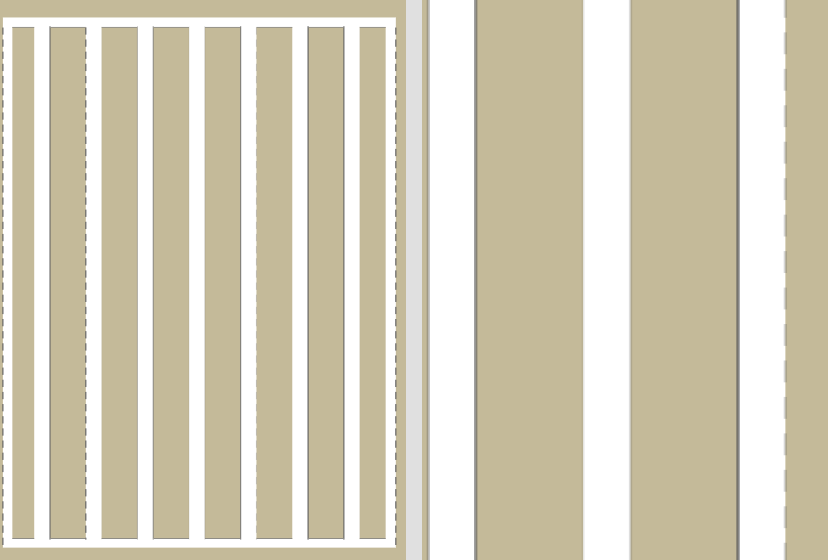
Left: the whole. Right: its middle third, enlarged.
Write a WebGL 2 fragment shader that draws this pattern.

```glsl
#version 300 es
precision highp float;

uniform vec2 u_resolution;
out vec4 outColor;

// Lengths are fractions of the canvas height
const float ASPECT = 0.7266;
const float PERIOD = 0.09237;
const float FIRST_CENTER = 0.02918;
const float SLOT_HALF = 0.03205;
const float LINE_WIDTH = 0.0020;
const float DASH_PERIOD = 0.0217;
const float DASH_FILL = 0.6;

const vec2 PANEL_MIN = vec2(0.0052, 0.0221);
const vec2 PANEL_MAX = vec2(0.7084, 0.9688);
const vec2 INNER_MIN = vec2(0.0221, 0.0384);
const vec2 INNER_MAX = vec2(0.6902, 0.9512);

const vec3 SAND = vec3(0.77, 0.73, 0.60);
const vec3 WHITE = vec3(1.0);
const vec3 INK = vec3(0.36);

// Ink strength on the left and right edge of each slot
const float LEFT_INK[8] = float[8](0.0, 0.9, 0.05, 0.6, 0.2, 0.25, 1.0, 0.05);
const float RIGHT_INK[8] = float[8](0.0, 1.0, 0.35, 0.1, 0.75, 0.0, 0.95, 0.0);

float boxDistance(vec2 p, vec2 lo, vec2 hi) {
    vec2 d = abs(p - 0.5 * (lo + hi)) - 0.5 * (hi - lo);
    return max(d.x, d.y);
}

float coverage(float dist, float pixel) {
    return clamp(0.5 - dist / pixel, 0.0, 1.0);
}

float strokeMask(float offset, float width, float pixel) {
    return coverage(abs(offset) - 0.5 * width, pixel);
}

float dashMask(float y, float top, float pixel) {
    float t = fract((top - y) / DASH_PERIOD);
    float dist = (abs(t - 0.5 * DASH_FILL) - 0.5 * DASH_FILL) * DASH_PERIOD;
    float wrapped = (1.0 - t) * DASH_PERIOD;
    return coverage(min(dist, wrapped), pixel);
}

float spanMask(float y, float lo, float hi, float pixel) {
    return coverage(max(lo - y, y - hi), pixel);
}

void main() {
    float pixel = 1.0 / u_resolution.y;
    vec2 p = gl_FragCoord.xy / u_resolution * vec2(ASPECT, 1.0);

    // White panel with evenly spaced slots
    float column = clamp(round((p.x - FIRST_CENTER) / PERIOD), 0.0, 7.0);
    int k = int(column);
    float dx = p.x - FIRST_CENTER - column * PERIOD;
    float inner = boxDistance(p, INNER_MIN, INNER_MAX);
    float slot = coverage(max(inner, abs(dx) - SLOT_HALF), pixel);
    float panel = coverage(boxDistance(p, PANEL_MIN, PANEL_MAX), pixel);
    vec3 color = mix(SAND, WHITE, panel * (1.0 - slot));

    // Slot sides: some solid, some dashed
    bool rightSide = dx > 0.0;
    float side = rightSide ? RIGHT_INK[k] : LEFT_INK[k];
    bool dashed = rightSide ? k == 1 : k == 5;
    float dash = dashMask(p.y, INNER_MAX.y, pixel);
    float sideLine = strokeMask(abs(dx) - SLOT_HALF, LINE_WIDTH, pixel);
    sideLine *= side * coverage(inner - LINE_WIDTH, pixel);
    sideLine *= dashed ? dash : 1.0;

    // Slot ends
    float endOffset = min(abs(p.y - INNER_MIN.y), abs(p.y - INNER_MAX.y));
    float inSlotX = coverage(abs(dx) - SLOT_HALF, pixel)
        * spanMask(p.x, INNER_MIN.x, INNER_MAX.x, pixel);
    float endLine = 0.7 * inSlotX * strokeMask(endOffset, 0.7 * LINE_WIDTH, pixel);

    // Dashed outer sides
    float outerOffset = min(abs(p.x - PANEL_MIN.x), abs(p.x - PANEL_MAX.x));
    float outerLine = strokeMask(outerOffset, LINE_WIDTH, pixel) * dash;
    outerLine *= spanMask(p.y, PANEL_MIN.y, INNER_MAX.y, pixel);

    float ink = max(max(sideLine, endLine), outerLine);
    outColor = vec4(mix(color, INK, ink), 1.0);
}
```
